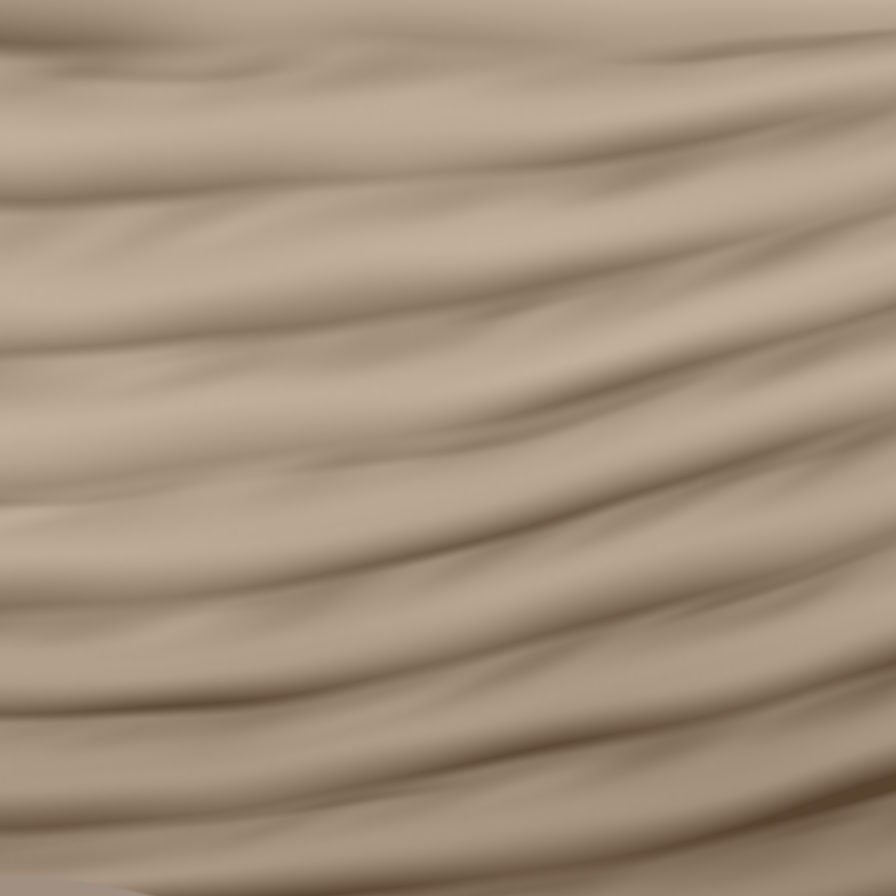
A WebGL 2 fragment shader for this texture:

```glsl
#version 300 es
precision highp float;

uniform vec2 u_resolution;
out vec4 fragColor;

// Cloth colours
const vec3 SHADE_COLOR = vec3(0.335, 0.255, 0.175);
const vec3 LIGHT_COLOR = vec3(0.77, 0.70, 0.625);
const vec3 CORNER_COLOR = vec3(0.63, 0.56, 0.51);

// Drape: how far folds climb to the right, and where they climb most
const float CLIMB = 0.215;
const float CLIMB_CENTER = 0.32;
const float CLIMB_FALLOFF = 0.5;
const float WANDER = 0.16;

// Fold shading
const float CREASE_SOFTNESS = 0.13;
const float SHADOW_WIDTH = 0.38;
const float SHADOW_DEPTH = 0.42;
const float CORE_DEPTH = 0.13;
const float CORE_WIDTH = 0.10;
const float UPPER_FACE_DIM = 0.22;
const float PLEAT_DEPTH = 0.22;
const float PUCKER_DEPTH = 0.22;
const float BOTTOM_DIM = 0.21;
const float WEAVE = 0.008;

vec2 gradientAt(vec2 cell) {
    vec3 p = fract(cell.xyx * vec3(0.1031, 0.1030, 0.0973));
    p += dot(p, p.yzx + 33.33);
    float angle = 6.2832 * fract((p.x + p.y) * p.z);
    return vec2(cos(angle), sin(angle));
}

float gradientNoise(vec2 p) {
    vec2 i = floor(p), f = p - i;
    vec2 u = f * f * f * (f * (f * 6.0 - 15.0) + 10.0);
    vec2 e = vec2(0.0, 1.0);
    float low = mix(dot(gradientAt(i), f),
                    dot(gradientAt(i + e.yx), f - e.yx), u.x);
    float high = mix(dot(gradientAt(i + e), f - e),
                     dot(gradientAt(i + e.yy), f - e.yy), u.x);
    return mix(low, high, u.y);
}

// Follow the drape back to its height at the left edge
float restHeight(vec2 uv) {
    float bend = uv.x * (0.25 + 0.75 * uv.x);
    float y = uv.y;
    for (int i = 0; i < 8; i++) {
        float d = y - CLIMB_CENTER;
        y = uv.y - bend * (CLIMB - CLIMB_FALLOFF * d * d);
    }
    return y;
}

// Brightness across one fold: f runs from its lower crease (0) to the next (1)
float foldTone(float f, float id, float x) {
    float lane = id * 7.31 + 0.37;
    float strength = 1.16 - 0.06 * id + 0.9 * gradientNoise(vec2(x * 2.6, lane));
    float width = SHADOW_WIDTH * (1.0 + 0.5 * gradientNoise(vec2(x * 2.0 + 9.0, lane)));

    // Rounded belly, turning into shadow above the crease
    float tone = 0.96 - UPPER_FACE_DIM * (0.75 + 0.75 * x) * smoothstep(0.40, 0.88, f);
    tone -= SHADOW_DEPTH * strength * (1.0 - smoothstep(-0.06, width, f));
    tone -= CORE_DEPTH * strength * exp(-f / CORE_WIDTH);

    // Minor pleat tucked under the next crease
    float pleat = f - 0.82 - 0.22 * gradientNoise(vec2(x * 2.3 + 4.0, lane));
    float amount = smoothstep(-0.1, 0.4, gradientNoise(vec2(x * 3.0 + 17.0, lane)));
    float side = smoothstep(-0.06, 0.05, pleat);
    tone -= PLEAT_DEPTH * amount * side * exp(-max(pleat, 0.0) / 0.14);
    tone += 0.03 * amount * exp(-pow((pleat + 0.08) / 0.07, 2.0));
    return tone;
}

void main() {
    vec2 uv = gl_FragCoord.xy / u_resolution;
    float y = restHeight(uv);

    // Fold coordinate: folds grow wider towards the top
    float v = 0.276 + 9.13 * y - 2.25 * y * y;
    v += WANDER * gradientNoise(vec2(uv.x * 2.2, v * 0.8 + 3.0));
    v += 0.04 * gradientNoise(vec2(uv.x * 6.0, v * 1.3 + 8.0));
    float id = floor(v), f = v - id;

    // Soft overlap with the fold above
    float tone = mix(foldTone(f, id, uv.x), foldTone(0.0, id + 1.0, uv.x),
                     smoothstep(1.0 - CREASE_SOFTNESS, 1.0, f));

    // Slanted puckers on the upper faces, long faint streaks everywhere
    float gather = smoothstep(0.45, 0.75, f) * (1.0 - smoothstep(0.85, 1.0, f));
    float pucker = gradientNoise(vec2(uv.x * 7.0 - v * 1.8, v * 2.6 - uv.x * 2.0));
    tone += PUCKER_DEPTH * gather * pucker;
    tone += 0.06 * gradientNoise(vec2(uv.x * 2.5, v * 4.0));

    // Broad light from above, darker lower right, fine weave
    tone -= BOTTOM_DIM * (1.0 - smoothstep(0.0, 0.55, uv.y - 0.08 * uv.x));
    tone -= 0.14 * smoothstep(0.45, 1.0, uv.x) * (1.0 - smoothstep(0.0, 0.25, uv.y));
    tone -= 0.07 * smoothstep(0.92, 1.0, uv.y) * (1.0 - uv.x);
    tone += WEAVE * gradientNoise(uv * vec2(130.0, 60.0));
    vec3 color = mix(SHADE_COLOR, LIGHT_COLOR, clamp(tone, 0.03, 1.0));

    // Pale layer showing in the lower left corner
    float corner = 0.023 - 0.8 * uv.x * uv.x - uv.y;
    color = mix(color, CORNER_COLOR, smoothstep(-0.003, 0.003, corner));

    fragColor = vec4(color, 1.0);
}
```
